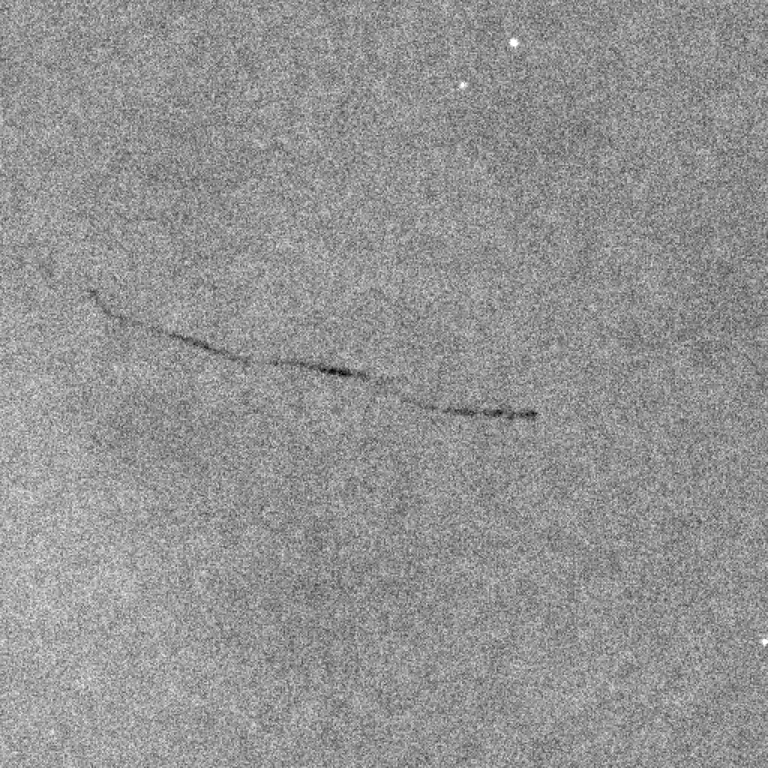
Write a WebGL 2 fragment shader that draws this texture.

```glsl
#version 300 es
precision highp float;
// Grainy grey night-sky plate with a thin, ragged dark trail and a few stars.
// Fine bell-shaped grain lies over slow brightness drifts; the trail is a
// jittered polyline with Gaussian cross-section and varying strength.
uniform vec2 u_resolution;
out vec4 fragColor;

float hash(vec2 cell) {
    uvec2 q = uvec2(ivec2(cell) + 4096) * uvec2(1597334673u, 3812015801u);
    uint n = (q.x ^ q.y) * 1597334673u;
    n = (n ^ (n >> 15)) * 2246822519u;
    n ^= n >> 13;
    return float(n >> 8) / 16777216.0;
}

// Sum of four uniforms: roughly normal, zero mean, unit deviation.
float bell(vec2 cell) {
    float sum = 0.0;
    for (int i = 0; i < 4; i++) sum += hash(cell + float(i) * vec2(1031.0, 773.0));
    return (sum - 2.0) * 1.732;
}

float smoothNoise(vec2 p) {
    vec2 cell = floor(p), f = fract(p);
    f = f * f * (3.0 - 2.0 * f);
    return mix(mix(bell(cell), bell(cell + vec2(1, 0)), f.x),
               mix(bell(cell + vec2(0, 1)), bell(cell + vec2(1, 1)), f.x), f.y);
}

float glow(vec2 offset, vec2 size) {
    vec2 d = offset / size;
    return exp(-dot(d, d));
}

// Darkening by one stretch whose ends hold position (xy) and strength (z).
float stroke(vec2 p, vec3 a, vec3 b) {
    vec2 along = b.xy - a.xy;
    float t = clamp(dot(p - a.xy, along) / dot(along, along), 0.0, 1.0);
    float d = length(p - mix(a.xy, b.xy, t)) / mix(0.0042, 0.0058, smoothstep(0.1, 0.35, a.z));
    return mix(a.z, b.z, t) * exp(-d * d);
}

float trail(vec2 p) {
    const vec3 knots[14] = vec3[14](
        vec3(0.121, 0.617, 0.16), vec3(0.145, 0.588, 0.14), vec3(0.195, 0.573, 0.09),
        vec3(0.241, 0.559, 0.24), vec3(0.286, 0.541, 0.25), vec3(0.319, 0.530, 0.12),
        vec3(0.391, 0.527, 0.15), vec3(0.436, 0.516, 0.38), vec3(0.471, 0.511, 0.32),
        vec3(0.485, 0.500, 0.03), vec3(0.560, 0.469, 0.13), vec3(0.605, 0.463, 0.24),
        vec3(0.650, 0.462, 0.28), vec3(0.697, 0.458, 0.31));
    float dark = stroke(p, vec3(0.488, 0.503, 0.12), vec3(0.527, 0.505, 0.12));
    for (int i = 0; i < 13; i++) dark = max(dark, stroke(p, knots[i], knots[i + 1]));
    // Thinner patches in the right-hand half
    return dark * (1.0 - 0.6 * glow(p - vec2(0.626, 0.463), vec2(0.009, 0.02))
                       - 0.6 * glow(p - vec2(0.672, 0.460), vec2(0.008, 0.02)));
}

void main() {
    vec2 p = gl_FragCoord.xy / u_resolution;

    // Slow drift: lighter at the left, darker to the right and top
    float light = 0.570 + 0.025 * (0.5 - p.x);
    light += 0.080 * glow(p - vec2(0.02, 0.30), vec2(0.22, 0.28));
    light += 0.035 * glow(p - vec2(0.18, 0.10), vec2(0.20, 0.16));
    light += 0.020 * glow(p - vec2(0.45, 0.68), vec2(0.20, 0.12));
    light += 0.020 * glow(p - vec2(0.75, 0.10), vec2(0.20, 0.10));
    light -= 0.050 * glow(p - vec2(0.19, 0.43), vec2(0.10, 0.07));
    light -= 0.040 * glow(p - vec2(0.26, 0.76), vec2(0.08, 0.08));
    light -= 0.045 * glow(p - vec2(0.96, 0.63), vec2(0.10, 0.09));
    light -= 0.030 * glow(p - vec2(0.40, 0.22), vec2(0.12, 0.12));
    light -= 0.030 * glow(p - vec2(0.72, 0.82), vec2(0.12, 0.10));

    // Cloudy mottling
    light += 0.012 * smoothNoise(p * 34.0) + 0.016 * smoothNoise(p * 75.0 + 20.0);

    // Trail with frayed edges, broken up by medium-sized grain
    vec2 jitter = 0.0014 * vec2(smoothNoise(p * 230.0), smoothNoise(p * 230.0 + 90.0));
    light -= trail(p + jitter) * max(0.0, 1.0 + 0.3 * smoothNoise(p * 190.0));
    light -= 0.09 * glow(p - vec2(0.392, 0.470), vec2(0.008));
    light -= 0.07 * glow(p - vec2(0.160, 0.446), vec2(0.014, 0.012));

    // Film grain
    light += 0.102 * smoothNoise(p * 512.0 - 0.5) + 0.026 * smoothNoise(p * 256.0 + 50.0);

    // Stars
    vec2 s = p + jitter * 0.5;
    light += 0.90 * glow(s - vec2(0.669, 0.944), vec2(0.0048));
    light += 0.65 * glow(s - vec2(0.603, 0.889), vec2(0.0042));
    light += 0.75 * glow(s - vec2(0.996, 0.164), vec2(0.0043));
    light += 0.35 * glow(s - vec2(0.068, 0.048), vec2(0.0028));

    fragColor = vec4(vec3(clamp(light, 0.0, 1.0)), 1.0);
}
```
